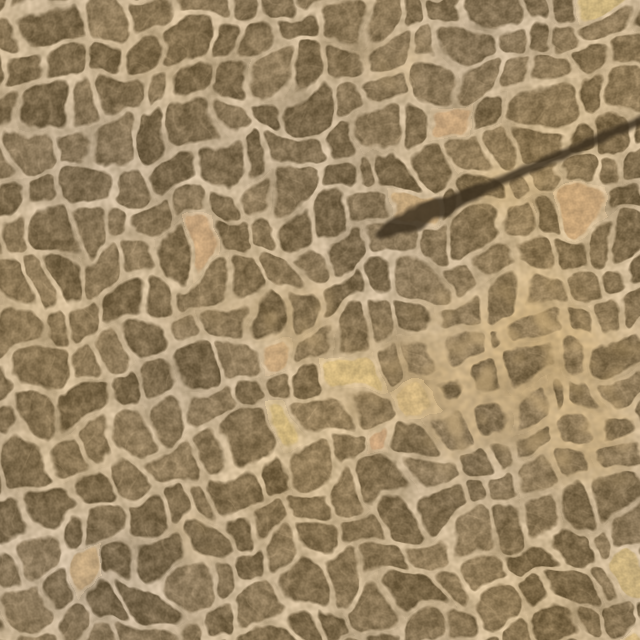
Reproduce this texture procedurally as a Shadertoy shader.

```glsl
const float STONES_ACROSS = 16.5;
const vec3 STONE_DARK = vec3(0.38, 0.315, 0.205);
const vec3 STONE_LIGHT = vec3(0.67, 0.58, 0.445);
const vec3 MORTAR_DULL = vec3(0.71, 0.63, 0.50);
const vec3 MORTAR_PALE = vec3(0.90, 0.81, 0.68);
const vec3 SAND = vec3(0.78, 0.67, 0.49);
const vec3 PINK_STONE = vec3(0.80, 0.65, 0.50);
const vec3 YELLOW_STONE = vec3(0.86, 0.76, 0.53);
const vec3 SHADOW = vec3(0.23, 0.185, 0.12);

float hash(vec2 p) {
    vec3 q = fract(p.xyx * 0.1031);
    q += dot(q, q.yzx + 33.33);
    return fract((q.x + q.y) * q.z);
}

float cornerSlope(vec2 cell, vec2 toPoint) {
    float angle = 6.2832 * hash(cell);
    return dot(vec2(cos(angle), sin(angle)), toPoint);
}

// Gradient noise, roughly -1 to 1
float noise(vec2 p) {
    vec2 i = floor(p), f = p - i;
    vec2 w = f * f * f * (f * (f * 6.0 - 15.0) + 10.0);
    vec2 e = vec2(0.0, 1.0);
    float low = mix(cornerSlope(i, f), cornerSlope(i + e.yx, f - e.yx), w.x);
    float high = mix(cornerSlope(i + e, f - e), cornerSlope(i + e.yy, f - e.yy), w.x);
    return 1.4 * mix(low, high, w.y);
}

// Rows climb to the right and steepen towards the bottom
vec2 bendRows(vec2 uv) {
    vec2 q = uv - 0.5;
    float a = 0.23 - 0.2 * q.y;
    return vec2(q.x * cos(a) + q.y * sin(a), q.y * cos(a) - q.x * sin(a));
}

vec2 warp(vec2 p, float frequency, float amount) {
    vec2 q = p * frequency;
    return p + amount * vec2(noise(q + 17.3), noise(q + 51.7));
}

float rowEdge(float row, float x) {
    return row + 0.32 * noise(vec2(x * 0.8, row * 7.31));
}

float columnEdge(float column, float row, float height) {
    vec2 id = vec2(column, row);
    float tilt = 0.26 * (hash(id + 83.0) - 0.5);
    return column + 0.52 * (hash(id + 29.0) - 0.5) + tilt * (height - 0.5);
}

// xy: stone identity, z: rounded distance inwards from its border
vec3 findStone(vec2 p, float cornerRadius) {
    float bottom = -1e4, top = 1e4, row = 0.0;
    for (int k = -1; k <= 2; k++) {
        float j = floor(p.y) + float(k);
        float edge = rowEdge(j, p.x);
        if (edge <= p.y) { bottom = edge; row = j; }
        else top = min(top, edge);
    }
    float height = (p.y - bottom) / (top - bottom);
    float x = p.x * mix(0.88, 1.12, hash(vec2(row, 5.0))) + 9.0 * hash(vec2(row, 11.0));
    float left = -1e4, right = 1e4, column = 0.0;
    for (int k = -1; k <= 2; k++) {
        float i = floor(x) + float(k);
        float edge = columnEdge(i, row, height);
        if (edge <= x) { left = edge; column = i; }
        else right = min(right, edge);
    }
    vec2 inside = vec2(min(x - left, right - x), min(p.y - bottom, top - p.y));
    float inset = cornerRadius - length(max(cornerRadius - inside, 0.0));
    return vec3(column, row, inset);
}

vec3 stoneColor(vec2 p, vec2 id, float inset) {
    float grain = 0.32 * noise(p * 2.8 + id * 3.7) + 0.24 * noise(p * 6.5) + 0.14 * noise(p * 15.0);
    float vein = smoothstep(0.16, 0.0, abs(noise(p * 2.1 + id * 5.3)));
    float rim = smoothstep(0.22, 0.1, inset);
    float tone = 0.46 + 0.38 * (hash(id + 3.0) - 0.5) + grain + 0.12 * vein - 0.08 * rim;
    vec3 color = mix(STONE_DARK, STONE_LIGHT, clamp(tone, 0.0, 1.15));
    // A few stones are pale
    vec3 pale = mix(PINK_STONE, YELLOW_STONE, hash(id + 61.0)) * (1.0 + 0.3 * grain);
    return mix(color, pale, 0.85 * step(0.95, hash(id + 47.0)));
}

float sandCover(vec2 uv) {
    float patchDistance = length((uv - vec2(0.8, 0.4)) / vec2(0.25, 0.17));
    float drift = smoothstep(1.3, 0.3, patchDistance + 0.35 * noise(uv * 9.0));
    return max(drift, 0.6 * smoothstep(0.3, 0.8, noise(uv * 5.0 + 7.0)));
}

// Thin dark streak that swells towards its lower end
float streak(vec2 uv, vec2 start, vec2 end) {
    vec2 axis = end - start;
    float along = clamp(dot(uv - start, axis) / dot(axis, axis), 0.0, 1.0);
    float width = mix(0.017, 0.008, smoothstep(0.15, 0.45, along));
    width *= smoothstep(-0.12, 0.12, along) * (1.0 + 0.35 * noise(uv * 45.0));
    return smoothstep(width + 0.005, width - 0.006, length(uv - start - along * axis));
}

void mainImage(out vec4 fragColor, in vec2 fragCoord) {
    vec2 uv = fragCoord / iResolution.y;
    vec2 p = bendRows(uv) * STONES_ACROSS + 40.0;
    vec2 ground = warp(warp(p, 0.55, 0.45), 2.7, 0.07);
    vec3 stone = findStone(ground, 0.27);
    float sand = sandCover(uv);

    // Mortar joints, uneven in width and strength
    float jointWidth = 0.075 + 0.035 * noise(p * 1.3) + 0.025 * noise(p * 6.0) + 0.07 * sand;
    float joint = smoothstep(jointWidth + 0.05, jointWidth - 0.045, stone.z);
    joint *= clamp(0.88 + 0.35 * noise(p * 0.8 + 9.0), 0.45, 1.0);
    vec3 mortar = mix(MORTAR_DULL, MORTAR_PALE, clamp(0.6 + 0.5 * noise(p * 2.0) + 0.35 * noise(p * 7.0), 0.0, 1.0));
    mortar = mix(mortar, SAND * (1.0 + 0.12 * noise(p * 5.0)), 0.75 * sand);

    vec3 color = stoneColor(p, stone.xy, stone.z);
    float dust = sand * smoothstep(-0.2, 0.7, noise(p * 1.7 + 23.0));
    color = mix(color, SAND, 0.7 * dust);
    color = mix(color, mortar, joint);

    // Broad warm and cool tint, then the shadow
    color *= 1.0 + noise(uv * 3.0 + 4.0) * vec3(0.05, 0.03, -0.04);
    color = mix(color, SHADOW, 0.85 * streak(uv, vec2(0.595, 0.635), vec2(1.02, 0.82)));
    fragColor = vec4(color, 1.0);
}
```
